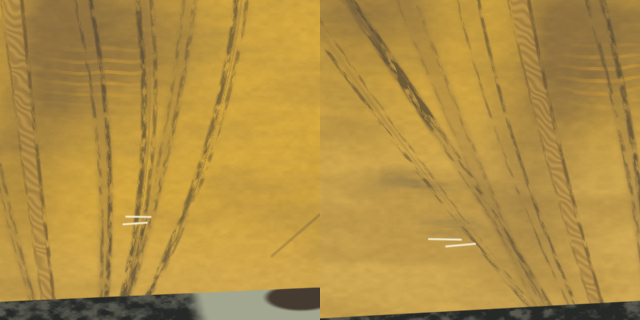
A WebGL 1 fragment shader for this texture:

```glsl
precision highp float;
uniform vec2 u_resolution;

float hash(vec2 p) {
  vec3 q = fract(vec3(p.xyx) * 0.1031);
  q += dot(q, q.yzx + 33.33);
  return fract((q.x + q.y) * q.z);
}

float noise(vec2 p) {
  vec2 i = floor(p), f = fract(p);
  f = f * f * (3.0 - 2.0 * f);
  return mix(mix(hash(i), hash(i + vec2(1, 0)), f.x),
             mix(hash(i + vec2(0, 1)), hash(i + 1.0), f.x), f.y);
}

float fbm(vec2 p) {
  float sum = 0.0, gain = 0.5;
  for (int i = 0; i < 4; i++) {
    sum += gain * noise(p);
    p = p * 2.03 + 17.0;
    gain *= 0.5;
  }
  return sum;
}

float blob(vec2 p, vec2 center, vec2 radius) {
  vec2 d = (p - center) / radius;
  return exp(-dot(d, d));
}

// Horizontal offset from a parabola through path = x at top, middle, bottom
float offsetFrom(vec2 p, vec3 path) {
  float t = 1.0 - p.y;
  return p.x - path.x - t * (4.0 * path.y - 3.0 * path.x - path.z)
    - 2.0 * t * t * (path.x + path.z - 2.0 * path.y);
}

float scuff(float d, float y, float width, float wear) {
  float grit = fbm(vec2(d * 85.0, y * 38.0) + wear * 97.0);
  float edge = 1.0 - smoothstep(width * 0.2, width * 1.3 + 0.002, abs(d));
  return edge * smoothstep(wear - 0.2, wear + 0.24, grit);
}

// x: two dark scuffed edges, y: dull trail between them
vec2 track(vec2 p, vec3 path, float gap, float width, float wear) {
  float d = offsetFrom(p, path);
  float spread = gap * mix(0.35, 1.1, p.y);
  float dark = 0.7 * scuff(d + spread, p.y, width * 0.7, wear + 0.03);
  dark += scuff(d - spread, p.y, width, wear);
  float s = d / (spread + 0.012);
  return vec2(dark, exp(-s * s * s * s));
}

float stroke(vec2 p, vec2 a, vec2 b, float width, float blur) {
  vec2 pa = p - a, ba = b - a;
  float d = length(pa - ba * clamp(dot(pa, ba) / dot(ba, ba), 0.0, 1.0));
  return 1.0 - smoothstep(width - blur, width + blur, d);
}

vec3 ribbedBand(vec3 color, vec2 p, vec3 path) {
  float d = offsetFrom(p, path);
  float width = mix(0.018, 0.032, p.y);
  float body = 1.0 - smoothstep(width * 0.7, width, abs(d));
  float rib = 0.5 + 0.5 * cos(p.y * 214.0 + d * 150.0 + 9.0 * noise(p * 25.0));
  color = mix(color, mix(vec3(0.60, 0.47, 0.25), vec3(0.75, 0.59, 0.30), rib), body * 0.65);
  float rim = scuff(d - width, p.y, 0.006, 0.36) + 0.6 * scuff(d + width, p.y, 0.004, 0.45);
  return mix(color, vec3(0.38, 0.30, 0.19), min(rim, 1.0) * 0.65);
}

// Weathered paint; q aligns the brown area shared by both panels
vec3 paint(vec2 p, float side) {
  vec2 q = p - vec2(side * 1.59, 0.0);
  float grain = fbm(p * vec2(5.0, 22.0));
  float cloud = fbm(p * vec2(1.8, 9.0) + 9.0);
  float low = mix(smoothstep(0.4, 0.1, p.y) * 0.7, smoothstep(0.85, 0.3, p.y), side);
  vec3 color = mix(vec3(0.83, 0.655, 0.245), vec3(0.81, 0.655, 0.32), low);
  color = mix(color, vec3(0.69, 0.55, 0.26), smoothstep(0.42, 0.7, cloud) * 0.5);
  float brown = 1.1 * blob(q, vec2(0.18, 0.90), vec2(0.13, 0.30));
  brown += 0.8 * blob(q, vec2(0.40, 0.90), vec2(0.20, 0.25));
  brown += 0.5 * blob(q, vec2(0.05, 0.50), vec2(0.13, 0.35));
  brown += side * 0.85 * blob(p, vec2(1.14, 0.96), vec2(0.26, 0.17));
  brown += side * 0.4 * blob(p, vec2(1.08, 0.60), vec2(0.18, 0.06));
  color = mix(color, vec3(0.54, 0.43, 0.245), clamp(brown * (0.62 + grain * 0.5), 0.0, 0.92));
  float streak = smoothstep(0.3, 0.9, sin(p.y * 175.0 + 6.0 * noise(p * vec2(12.0, 5.0))));
  streak *= blob(q, vec2(0.34, 0.76), vec2(0.14, 0.09));
  color = mix(color, vec3(0.80, 0.60, 0.22), streak * 0.65);
  float smudge = blob(p, vec2(1.31, 0.43), vec2(0.13, 0.04));
  smudge += blob(p, vec2(1.40, 0.29), vec2(0.09, 0.025));
  color = mix(color, vec3(0.52, 0.44, 0.29), side * smudge * smoothstep(0.3, 0.65, grain) * 0.7);
  return color * (0.95 + 0.1 * fbm(p * vec2(40.0, 65.0)));
}

vec2 leftMarks(vec2 p) {
  vec2 m = track(p, vec3(0.258, 0.325, 0.318), 0.022, 0.008, 0.44);
  m += track(p, vec3(0.450, 0.460, 0.372), -0.020, 0.010, 0.38);
  m += 0.7 * track(p, vec3(0.592, 0.508, 0.375), 0.016, 0.008, 0.48);
  m += 0.9 * track(p, vec3(0.755, 0.643, 0.425), -0.015, 0.010, 0.43);
  m += 0.6 * track(p, vec3(-0.10, -0.013, 0.120), 0.014, 0.006, 0.45);
  m.x += 0.4 * stroke(p, vec2(0.85, 0.20), vec2(1.0, 0.33), 0.004, 0.004);
  return m;
}

vec2 rightMarks(vec2 p) {
  float upper = smoothstep(0.55, 0.64, p.y) * (1.0 - 0.6 * smoothstep(0.78, 0.92, p.y));
  vec2 m = 0.8 * track(p, vec3(0.934, 1.295, 1.695), -0.022, 0.008, 0.46);
  m += 0.8 * track(p, vec3(1.085, 1.425, 1.740), 0.016, 0.008, 0.47);
  m.x += 1.3 * upper * scuff(offsetFrom(p, vec3(1.090, 1.420, 1.740)), p.y, 0.019, 0.36);
  m += vec2(0.4, 0.9) * track(p, vec3(1.270, 1.475, 1.705), 0.026, 0.007, 0.49);
  m += vec2(0.8, 0.3) * track(p, vec3(1.462, 1.603, 1.810), 0.030, 0.006, 0.44);
  return m + track(p, vec3(1.858, 1.970, 2.035), 0.022, 0.010, 0.42);
}

vec3 underside(vec2 p, float side) {
  float parts = fbm(p * vec2(28.0, 45.0));
  vec3 color = mix(vec3(0.15, 0.16, 0.15), vec3(0.35, 0.35, 0.31), smoothstep(0.35, 0.75, parts));
  float ground = (1.0 - side) * smoothstep(0.59, 0.66, p.x + p.y * 0.3);
  color = mix(color, vec3(0.64, 0.65, 0.56), ground);
  float mound = smoothstep(0.4, 0.6, blob(p, vec2(0.94, 0.07), vec2(0.13, 0.048)));
  return mix(color, vec3(0.27, 0.23, 0.19), mound);
}

void main() {
  vec2 p = gl_FragCoord.xy / u_resolution * vec2(2.0, 1.0);
  float pixel = 1.0 / u_resolution.y;
  float side = step(1.0, p.x);
  vec2 marks = mix(leftMarks(p), rightMarks(p), side);
  vec3 color = mix(paint(p, side), vec3(0.59, 0.47, 0.26), min(marks.y, 1.0) * 0.4);
  color = ribbedBand(color, p, mix(vec3(0.036, 0.094, 0.158), vec3(1.62, 1.734, 1.88), side));
  color = mix(color, vec3(0.30, 0.26, 0.20), min(marks.x, 1.0) * 0.68);

  // Chalk strokes
  float chalk = stroke(p, vec2(0.386, 0.299), vec2(0.458, 0.304), 0.003, pixel);
  chalk += stroke(p, vec2(0.395, 0.323), vec2(0.470, 0.322), 0.003, pixel);
  chalk += stroke(p, vec2(1.341, 0.253), vec2(1.440, 0.251), 0.003, pixel);
  chalk += stroke(p, vec2(1.395, 0.230), vec2(1.484, 0.238), 0.003, pixel);
  color = mix(color, vec3(0.94, 0.92, 0.82), min(chalk, 1.0));

  // Lower rim of each panel
  float rim = mix(0.057 + 0.045 * p.x, 0.055 * p.x - 0.05, side);
  color = mix(underside(p, side), color, smoothstep(rim - pixel, rim + pixel, p.y));
  gl_FragColor = vec4(color, 1.0);
}
```
